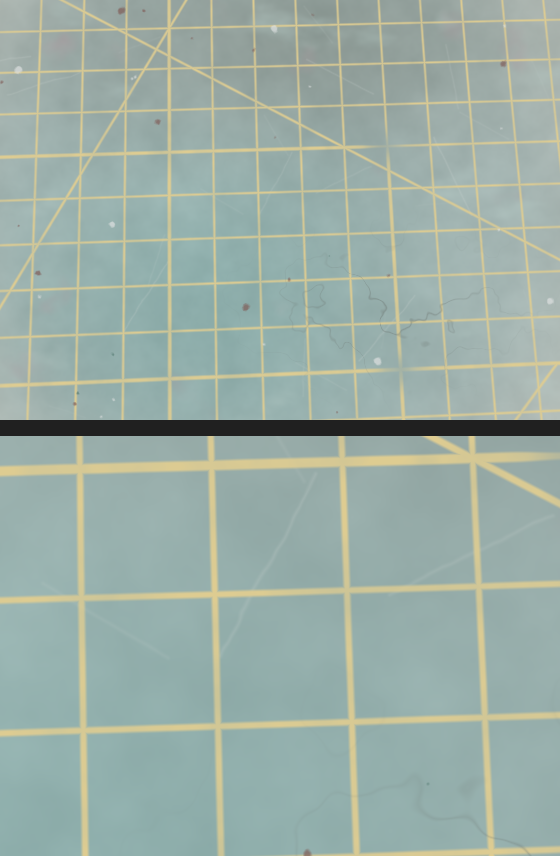
Top: the whole. Bottom: its middle third, enlarged.
Give the GLSL for this pattern, as a Shadertoy shader.

```glsl
#define MINOR_HALF 0.024
#define MAJOR_HALF 0.039
#define MAJOR_STEP 5.0
#define SPECKS 34
#define SCRATCHES 26
#define MIST vec3(0.65, 0.71, 0.70)
#define TEAL vec3(0.545, 0.675, 0.665)
#define SHADE vec3(0.55, 0.60, 0.58)
#define PALE vec3(0.75, 0.76, 0.73)
#define INK vec3(0.87, 0.80, 0.57)
#define RUST vec3(0.50, 0.36, 0.34)

vec2 hash2(vec2 p) {
    vec3 q = fract(vec3(p.xyx) * vec3(0.1031, 0.1030, 0.0973));
    q += dot(q, q.yzx + 33.33);
    return fract((q.xx + q.yz) * q.zy);
}

float gradientNoise(vec2 p) {
    vec2 i = floor(p), f = fract(p);
    vec2 s = f * f * f * (f * (f * 6.0 - 15.0) + 10.0);
    vec2 e = vec2(0.0, 1.0);
    float a = dot(hash2(i) * 2.0 - 1.0, f);
    float b = dot(hash2(i + e.yx) * 2.0 - 1.0, f - e.yx);
    float c = dot(hash2(i + e.xy) * 2.0 - 1.0, f - e.xy);
    float d = dot(hash2(i + e.yy) * 2.0 - 1.0, f - e.yy);
    return mix(mix(a, b, s.x), mix(c, d, s.x), s.y);
}

float fbm(vec2 p) {
    float sum = 0.0, amp = 0.6;
    for (int i = 0; i < 4; i++) {
        sum += amp * gradientNoise(p);
        p = mat2(1.6, 1.2, -1.2, 1.6) * p + 17.0;
        amp *= 0.5;
    }
    return sum;
}

float stroke(float d, float halfWidth, float soft) {
    return 1.0 - smoothstep(halfWidth - soft, halfWidth + soft, abs(d));
}

float segment(vec2 p, vec2 a, vec2 b) {
    vec2 pa = p - a, ba = b - a;
    return length(pa - ba * clamp(dot(pa, ba) / dot(ba, ba), 0.0, 1.0));
}

// Soft elliptical patch, one at its centre
float patchMask(vec2 p, vec2 centre, vec2 radius) {
    vec2 d = (p - centre) / radius;
    return exp(-dot(d, d));
}

// Tilted view: canvas position, y down, to ruled cells
vec2 toCells(vec2 s) {
    float w = 1.0 - 0.0196 * s.x + 0.1152 * s.y;
    return vec2(9.85 * s.x - 0.017 * s.y - 3.967,
                0.2327 * s.x + 10.506 * s.y - 0.8026) / w;
}

// Signed distance to a slanted line through a point
float slant(vec2 g, vec2 through, float angle) {
    return dot(g - through, vec2(-sin(angle), cos(angle)));
}

float ruling(vec2 g, float soft) {
    vec2 nearest = floor(g + 0.5);
    vec2 fromMajor = mod(nearest - vec2(0.0, 3.0) + 0.5, MAJOR_STEP);
    vec2 heavy = 1.0 - step(1.0, fromMajor);
    heavy *= 1.0 - smoothstep(4.3, 4.7, g.x) * (1.0 - smoothstep(2.9, 3.3, g.y));
    vec2 halfWidth = mix(vec2(MINOR_HALF), vec2(MAJOR_HALF), heavy);
    vec2 d = g - nearest;
    float ink = max(stroke(d.x, halfWidth.x, soft), stroke(d.y, halfWidth.y, soft));

    // Rubbed crossings of the heavy lines
    vec2 q = mod(g - vec2(0.0, 3.0) + 2.5, MAJOR_STEP) - 2.5;
    float rubbed = patchMask(q, vec2(0.0), vec2(0.5, 0.35)) * step(2.5, g.x);
    ink *= 1.0 - 0.75 * rubbed;

    // Angle guides
    ink = max(ink, stroke(slant(g, vec2(4.0, 3.0), radians(30.0)), 0.028, soft));
    ink = max(ink, stroke(slant(g, vec2(0.0), radians(-60.0)), 0.028, soft));
    float corner = stroke(slant(g, vec2(8.47, 8.0), radians(-48.0)), 0.028, soft);
    return max(ink, corner * step(8.0, g.y));
}

void mainImage(out vec4 fragColor, in vec2 fragCoord) {
    vec2 p = fragCoord / iResolution.y;
    float pixel = 1.0 / iResolution.y;
    vec2 s = vec2(p.x, 1.0 - p.y);
    float cloud = fbm(s * 3.0), grain = fbm(s * 14.0 + 5.0);

    // Board tone under uneven light
    vec3 col = mix(MIST, TEAL, 0.95 * patchMask(s, vec2(0.5, 0.72), vec2(0.5, 0.45)));
    col = mix(col, SHADE, 0.9 * patchMask(s, vec2(0.75, 0.08), vec2(0.7, 0.24)));
    col = mix(col, PALE, 0.6 * smoothstep(0.55, 0.95, length(s - vec2(0.64, 0.5))));
    col += 0.07 * cloud + 0.05 * grain;

    // Faint pink and chalky smudges
    col = mix(col, vec3(0.68, 0.58, 0.61), 0.45 * smoothstep(0.18, 0.5, fbm(s * 5.0 + 31.0)));
    col = mix(col, vec3(0.72, 0.80, 0.78), 0.5 * smoothstep(0.15, 0.5, fbm(s * vec2(4.0, 7.0) + 62.0)));

    // Knife scratches
    for (int i = 0; i < SCRATCHES; i++) {
        vec2 a = hash2(vec2(float(i), 7.0)) * vec2(1.34, 1.0);
        vec2 r = hash2(vec2(float(i), 19.0));
        vec2 b = a + (0.04 + 0.18 * r.y) * vec2(cos(r.x * 6.283), sin(r.x * 6.283));
        float d = segment(s + 0.008 * grain, a, b);
        col = mix(col, vec3(0.80, 0.83, 0.82), 0.3 * r.y * stroke(d, 0.0012, 0.001 + pixel));
    }

    // Printed lines with patchy ink
    float ink = ruling(toCells(s) + 0.012 * cloud, 0.009 + 8.0 * pixel);
    col = mix(col, INK, ink * clamp(0.9 + 0.5 * grain, 0.6, 1.0));

    // Wandering dark cracks
    float crack = stroke(fbm(s * 5.5 + 11.0), 0.006, 0.012);
    col = mix(col, SHADE * 0.8, 0.55 * crack * patchMask(s, vec2(0.92, 0.74), vec2(0.24, 0.13)));

    // Paint flecks and rust spots
    for (int i = 0; i < SPECKS; i++) {
        vec2 c = hash2(vec2(float(i), 43.0)) * vec2(1.34, 1.0);
        vec2 r = hash2(vec2(float(i), 71.0));
        float size = 0.002 + 0.007 * r.x * r.x;
        float d = length(s - c) + 0.012 * fbm(s * 45.0) - size;
        vec3 tint = r.y < 0.5 ? vec3(0.87, 0.88, 0.88) : r.y < 0.85 ? RUST : vec3(0.27, 0.43, 0.39);
        col = mix(col, tint, 0.7 * (1.0 - smoothstep(-0.001 - pixel, 0.001 + pixel, d)));
    }
    fragColor = vec4(clamp(col, 0.0, 1.0), 1.0);
}
```
